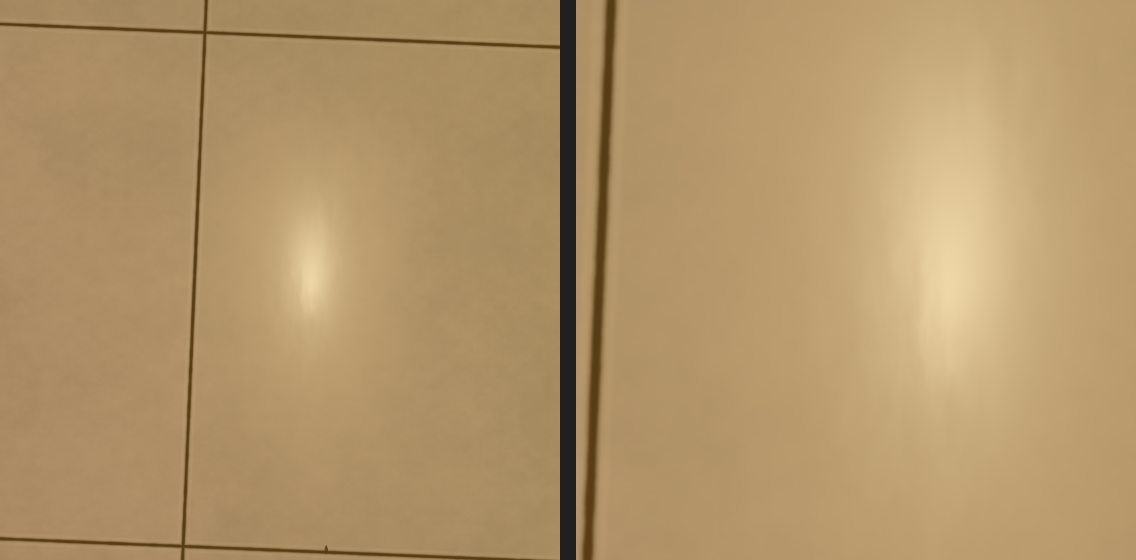
Left: the whole. Right: its middle third, enlarged.
This texture is drawn by a three.js fragment shader. Its source:

```glsl
// Large polished beige floor tiles, slightly skewed, with thin brown grout.
// A sheared grid gives the joints; layered value noise mottles the glaze,
// and stretched gaussians form the soft halo and bright lamp reflection.
varying vec2 vUv;

const vec3 TAN_DARK = vec3(0.645, 0.535, 0.372);
const vec3 TAN_LIGHT = vec3(0.695, 0.575, 0.405);
const vec3 HALO = vec3(0.770, 0.648, 0.462);
const vec3 GLARE = vec3(0.940, 0.850, 0.655);
const vec3 GROUT = vec3(0.335, 0.225, 0.070);
const vec3 GROUT_EDGE = vec3(0.490, 0.380, 0.215);

const float TILE_SIZE = 0.919;
const vec2 GRID_ORIGIN = vec2(0.326, 0.038);
const vec2 GRID_SHEAR = vec2(-0.0425, 0.0415);
const vec2 LAMP_CENTER = vec2(0.557, 0.522);

float hash(vec2 p) {
  return fract(sin(dot(p, vec2(127.1, 311.7))) * 43758.5453);
}

float valueNoise(vec2 p) {
  vec2 cell = floor(p);
  vec2 f = fract(p);
  f = f * f * (3.0 - 2.0 * f);
  float low = mix(hash(cell), hash(cell + vec2(1.0, 0.0)), f.x);
  float high = mix(hash(cell + vec2(0.0, 1.0)), hash(cell + vec2(1.0)), f.x);
  return mix(low, high, f.y);
}

float fbm(vec2 p) {
  float sum = 0.0;
  float weight = 0.5;
  for (int i = 0; i < 4; i++) {
    sum += weight * valueNoise(p);
    p = p * 2.03 + vec2(17.3, 9.1);
    weight *= 0.5;
  }
  return sum / 0.9375;
}

// Elliptical gaussian with the given radii.
float softSpot(vec2 p, vec2 center, vec2 radii) {
  vec2 d = (p - center) / radii;
  return exp(-dot(d, d));
}

// Coverage of a blurred line at distance d.
float softLine(float d, float halfWidth, float blur) {
  return 1.0 - smoothstep(halfWidth - blur, halfWidth + blur, d);
}

// Distance to the nearest joint in each direction, in canvas units.
vec2 jointDistance(vec2 grid) {
  return abs(fract(grid + 0.5) - 0.5) * TILE_SIZE;
}

vec3 glaze(vec2 p, vec2 tile) {
  float cloud = fbm(p * 7.0) - 0.5;
  float fleck = fbm(p * vec2(48.0, 58.0)) - 0.5;
  float grain = valueNoise(p * 190.0) - 0.5;
  float tone = 0.43 + 1.0 * cloud + 0.55 * fleck + 0.16 * grain;
  tone += 0.12 * (hash(tile) - 0.5) - 0.22 * smoothstep(0.6, 1.0, p.y);
  vec3 color = mix(TAN_DARK, TAN_LIGHT, clamp(tone, -0.4, 1.5));
  // Greener toward the upper right, warmer toward the left.
  float hueDrift = smoothstep(0.1, 1.0, p.x * 0.65 + p.y * 0.35) - 0.5;
  color += vec3(-0.010, 0.006, -0.010) * hueDrift;
  return color + 0.012 * (fbm(p * 24.0 + 31.0) - 0.5);
}

vec3 addReflection(vec3 color, vec2 p) {
  // Fine upright ripples break up the edge of the reflection.
  float ripple = fbm(p * vec2(75.0, 24.0)) - 0.5;
  vec2 q = p + vec2(0.016, 0.030) * ripple;
  float halo = softSpot(q, LAMP_CENTER, vec2(0.185, 0.275));
  float bloom = softSpot(q, LAMP_CENTER, vec2(0.075, 0.145));
  float core = softSpot(q, LAMP_CENTER, vec2(0.037, 0.090));
  float hot = softSpot(q, LAMP_CENTER - vec2(0.003, 0.030), vec2(0.022, 0.042));
  color = mix(color, HALO, 0.82 * halo);
  color = mix(color, GLARE, 0.24 * bloom);
  color = mix(color, GLARE, 0.66 * core * (1.0 + 0.35 * ripple));
  return color + vec3(0.045, 0.050, 0.055) * hot;
}

vec3 addGrout(vec3 color, vec2 p, vec2 grid) {
  vec2 d = jointDistance(grid);
  float wear = fbm(p * 65.0) - 0.5;
  float edge = min(d.x, d.y) + 0.0012 * wear;
  // Pale bevel beside each joint.
  color += 0.018 * softLine(abs(edge - 0.0085), 0.002, 0.002);
  color = mix(color, GROUT_EDGE, 0.85 * softLine(edge, 0.0038, 0.0020));
  return mix(color, GROUT, 0.94 * softLine(edge, 0.0023, 0.0014));
}

// Small dark notch in the tile rim above the lower joint.
float chip(vec2 p) {
  vec2 d = abs(p - vec2(0.5825, 0.0185)) / vec2(0.0035, 0.0065);
  return 1.0 - smoothstep(0.55, 1.15, d.x + 0.5 * d.y * d.y);
}

void main() {
  vec2 p = vUv;
  vec2 grid = (p - GRID_ORIGIN + GRID_SHEAR * p.yx) / TILE_SIZE;
  vec3 color = glaze(p, floor(grid));
  color = addReflection(color, p);
  color = addGrout(color, p, grid);
  color = mix(color, GROUT, 0.85 * chip(p));
  gl_FragColor = vec4(clamp(color, 0.0, 1.0), 1.0);
}
```
